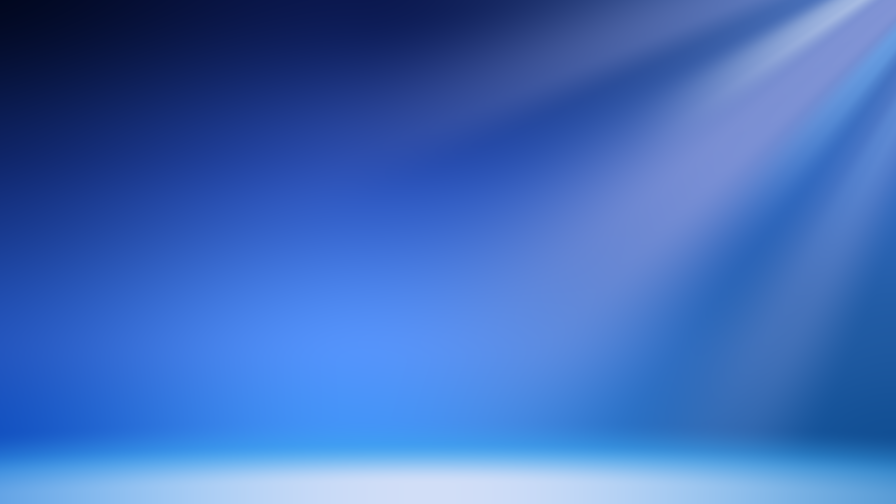
Write a Shadertoy shader that draws this background.

```glsl
// Soft light beams falling from the upper right over a blue backdrop and a pale floor.
// A smooth colour field is built from three vertical gradients; beams are bands of
// angle around an off-canvas lamp, and the floor is a curved, glowing horizon.

#define LAMP vec2(2.037, 1.22)    // lamp position, in canvas heights
#define BEAM_REACH 1.75           // distance at which beams vanish
#define STREAK_COUNT 42.0         // fine streaks per radian
#define STREAK_GAIN 0.10
#define HORIZON 0.115
#define HORIZON_SAG 0.028
#define BEAM_COLOR vec3(0.59, 0.63, 0.87)
#define LAMP_COLOR vec3(0.74, 0.81, 0.92)
#define SKY_BEAM_COLOR vec3(0.42, 0.67, 0.93)
#define FLOOR_GLOW vec3(0.24, 0.65, 0.93)
#define FLOOR_COLOR vec3(0.82, 0.87, 0.97)

float hash(float n) {
    n = fract(n * 0.1031);
    n *= n + 33.33;
    return fract(n * (n + n));
}

float noise(float x) {
    float cell = floor(x);
    return mix(hash(cell), hash(cell + 1.0), smoothstep(0.0, 1.0, x - cell));
}

// Vertical gradient through four colours, from just above the floor to the top
vec3 column(float y, vec3 low, vec3 middle, vec3 high, vec3 top) {
    vec3 c = mix(low, middle, smoothstep(0.12, 0.34, y));
    c = mix(c, high, smoothstep(0.28, 0.72, y));
    return mix(c, top, smoothstep(0.58, 1.04, y));
}

vec3 backdrop(vec2 uv) {
    vec3 left = column(uv.y, vec3(0.06, 0.30, 0.74), vec3(0.13, 0.32, 0.73),
                       vec3(0.06, 0.15, 0.43), vec3(0.00, 0.02, 0.10));
    vec3 centre = column(uv.y, vec3(0.26, 0.58, 0.97), vec3(0.33, 0.58, 0.99),
                         vec3(0.16, 0.31, 0.72), vec3(0.04, 0.09, 0.30));
    vec3 right = column(uv.y, vec3(0.07, 0.31, 0.58), vec3(0.12, 0.35, 0.63),
                        vec3(0.20, 0.42, 0.76), vec3(0.30, 0.46, 0.75));
    vec3 c = mix(left, centre, smoothstep(-0.08, 0.40, uv.x));
    return mix(c, right, smoothstep(0.40, 1.0, uv.x));
}

// Band of angle that rises over start..full and falls over fall..end
float band(float a, float start, float full, float fall, float end) {
    return smoothstep(start, full, a) * (1.0 - smoothstep(fall, end, a));
}

vec3 addBeams(vec3 c, vec2 p) {
    vec2 d = LAMP - p;
    float dist = length(d);
    float angle = atan(d.y, d.x);
    float reach = 1.0 - smoothstep(0.75, BEAM_REACH, dist);
    float near = 1.0 - smoothstep(0.35, 0.95, dist);
    float streak = 1.0 + STREAK_GAIN * near * (2.0 * noise(angle * STREAK_COUNT) - 1.0);

    // Broad beams, softened as they travel
    float upper = 0.30 * band(angle, 0.20, 0.36, 0.37, 0.45);
    float main = 0.72 * band(angle, 0.45, 0.70, 0.74, 0.93);
    float lower = 0.32 * band(angle, 0.92, 1.06, 1.08, 1.22);
    c = mix(c, BEAM_COLOR, (upper + main + lower) * reach * streak);

    // Narrow bright shafts close to the lamp
    float shaft = band(angle, 0.47, 0.56, 0.58, 0.66);
    float skyShaft = band(angle, 0.77, 0.85, 0.87, 0.95)
                   + 0.5 * band(angle, 0.99, 1.04, 1.06, 1.14);
    c = mix(c, LAMP_COLOR, 0.72 * shaft * near * streak);
    return mix(c, SKY_BEAM_COLOR, 0.62 * skyShaft * near * streak);
}

vec3 addFloor(vec3 c, vec2 uv) {
    float side = (uv.x - 0.48) / 0.52;
    float spread = side * side;
    float edge = HORIZON - HORIZON_SAG * spread;
    float glow = 1.0 - smoothstep(edge - 0.035, edge + 0.055, uv.y);
    float pale = 1.0 - smoothstep(edge - 0.075, edge + 0.008, uv.y);
    c = mix(c, FLOOR_GLOW, glow * (0.85 - 0.25 * spread));
    return mix(c, FLOOR_COLOR, pale * exp(-1.3 * spread));
}

void mainImage(out vec4 fragColor, in vec2 fragCoord) {
    vec2 uv = fragCoord / iResolution.xy;
    vec2 p = vec2(uv.x * 16.0 / 9.0, uv.y);
    vec3 color = backdrop(uv);
    color = addBeams(color, p);
    color = addFloor(color, uv);
    fragColor = vec4(clamp(color, 0.0, 1.0), 1.0);
}
```
